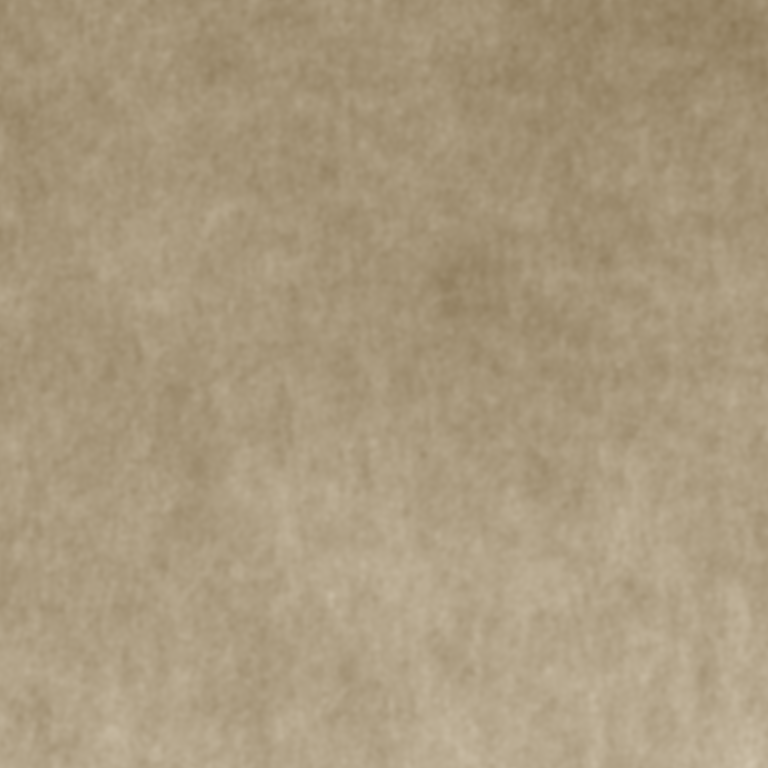
Give the GLSL for this texture, as a WebGL 1 fragment shader.

```glsl
precision highp float;
// Worn beige cloth: a vertical fade from dark to pale, mottled with soft
// blotches, faint warp and weft streaks and a fine, slightly blurred grain.
// Every layer is cellular noise: soft bumps of random sign, one per cell.
uniform vec2 u_resolution;

vec3 hash3(vec2 cell) {
  vec3 p = fract(cell.xyx * vec3(0.1031, 0.1030, 0.0973));
  p += dot(p, p.yxz + 33.33);
  return fract((p.xxy + p.yzz) * p.zyx);
}

// Sum of jittered bumps around p, scaled to a deviation of about one.
float cellNoise(vec2 p) {
  vec2 base = floor(p);
  float sum = 0.0;
  for (int y = -1; y <= 1; y++) {
    for (int x = -1; x <= 1; x++) {
      vec2 cell = base + vec2(float(x), float(y));
      vec3 rnd = hash3(cell + 71.0);
      vec2 offset = p - cell - rnd.xy;
      float bump = max(0.0, 1.0 - dot(offset, offset));
      sum += (rnd.z * 2.0 - 1.0) * bump * bump;
    }
  }
  return sum * 2.2;
}

mat2 rotation(float angle) {
  float c = cos(angle), s = sin(angle);
  return mat2(c, -s, s, c);
}

// Cloudy wear at three sizes, turned so that the cells do not line up.
float blotches(vec2 uv) {
  float tone = 0.17 * cellNoise(rotation(0.5) * uv * 5.0 + 3.0);
  tone += 0.15 * cellNoise(rotation(-0.7) * uv * 13.0 + 19.0);
  tone += 0.15 * cellNoise(rotation(0.9) * uv * vec2(34.0, 28.0) + 41.0);
  return tone;
}

// Upright threads show low down, level threads near the top right.
float weave(vec2 uv) {
  float warp = cellNoise(uv * vec2(46.0, 7.0) + 7.0);
  float weft = cellNoise(uv * vec2(7.0, 62.0) + 29.0);
  float warpShare = mix(0.15, 0.05, smoothstep(0.2, 0.9, uv.y));
  float weftShare = mix(0.04, 0.10, smoothstep(0.8, 1.8, uv.x + uv.y));
  return warp * warpShare + weft * weftShare;
}

// Short fibres: fine specks, upright flecks and slanted flecks.
float grain(vec2 uv) {
  float tone = 0.15 * cellNoise(uv * 125.0 + 11.0);
  tone += 0.15 * cellNoise(uv * vec2(105.0, 48.0) + 53.0);
  tone += 0.11 * cellNoise(rotation(0.75) * uv * vec2(60.0, 100.0) + 97.0);
  return tone;
}

void main() {
  vec2 uv = gl_FragCoord.xy / u_resolution;

  // Tone runs from -1 (dark) through 0 (middle) to 1 (pale).
  float tone = mix(0.95, -0.95, pow(uv.y, 0.9));
  tone -= 0.25 * (uv.x - 0.5) * smoothstep(0.3, 1.0, uv.y);
  tone += blotches(uv) + weave(uv) + grain(uv);

  vec3 midBeige = vec3(0.67, 0.608, 0.50);
  vec3 tonePerStep = vec3(0.050, 0.054, 0.060);
  gl_FragColor = vec4(midBeige + tone * tonePerStep, 1.0);
}
```
